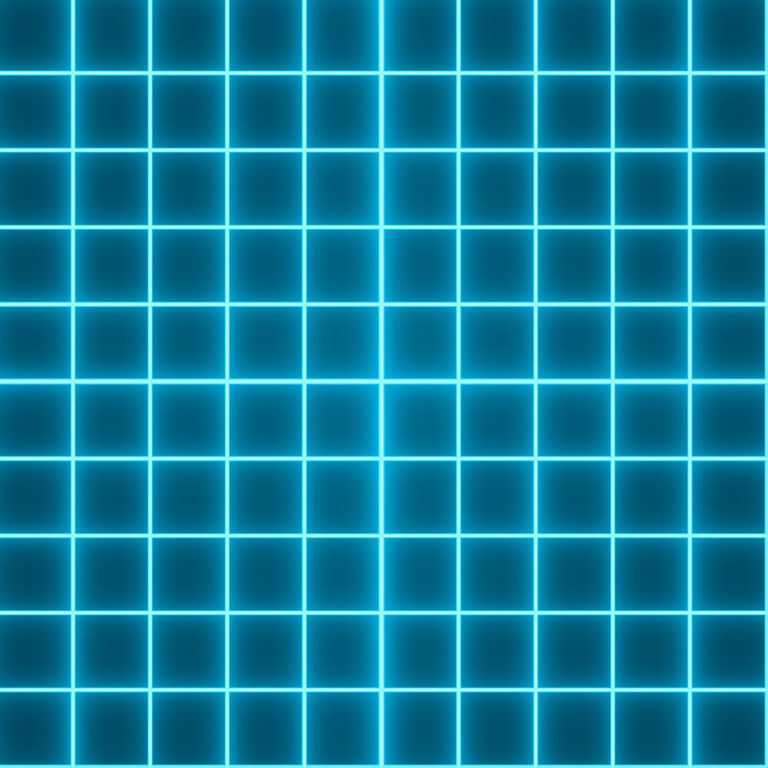
Write a three.js fragment shader that draws this pattern.

```glsl
varying vec2 vUv;

const float PITCH = 0.1004;
const float FIRST_LINE = 0.0951;
const float CENTRE_LINE = 4.0;

const vec3 DEEP = vec3(0.0, 0.25, 0.335);
const vec3 HALO = vec3(0.005, 0.69, 0.89);
const vec3 RIM = vec3(0.26, 0.92, 1.0);
const vec3 CORE = vec3(0.68, 0.985, 1.0);

// Soft-edged band around a line at distance d
float band(float d, float inner, float outer) {
  return 1.0 - smoothstep(inner, outer, d);
}

// Slow drift of the light along each tube
float flicker(float along, float index) {
  return 0.06 * sin(along * 9.0 + index * 2.3)
       + 0.04 * sin(along * 21.0 - index * 4.1);
}

// Parallel neon lines: x = halo, y = rim, z = hot core
vec3 neonLines(float across, float along, float power, float alternate, float reach) {
  vec3 light = vec3(0.0);
  for (int i = -1; i < 10; i++) {
    float index = float(i);
    float offset = index - CENTRE_LINE;
    float d = abs(across - FIRST_LINE - index * PITCH);
    float centre = exp(-offset * offset * 1.5);
    float border = step(4.5, abs(offset));
    float strength = power + alternate * cos(index * 3.14159) + 0.28 * centre;
    strength += flicker(along, index);
    strength *= 1.0 - 0.55 * border;
    float widen = 1.0 + 0.25 * centre;
    light.x += strength * exp(-d / (reach * widen));
    light.y = max(light.y, band(d, 0.0016 * widen, 0.0042 * widen));
    light.z = max(light.z, band(d, 0.0006 * widen, 0.003 * widen) * (1.0 - 0.5 * border));
  }
  return light;
}

void main() {
  vec2 p = vec2(vUv.x, 1.0 - vUv.y);
  vec3 columns = neonLines(p.x, p.y, 0.74, 0.08, 0.0175);
  vec3 rows = neonLines(p.y, p.x, 0.58, 0.0, 0.0145);

  // Dim backdrop, brighter towards the middle
  vec2 fromCentre = p - 0.5;
  float ambient = 0.17 * exp(-7.0 * dot(fromCentre, fromCentre));

  // Screen the halos so that crossings do not overexpose
  vec2 halo = clamp(vec2(columns.x, rows.x), 0.0, 1.0);
  float glow = 1.0 - (1.0 - halo.x) * (1.0 - halo.y) * (1.0 - ambient);
  vec3 color = mix(DEEP, HALO, glow);

  // Bright tubes, slightly cooler where they cross
  float crossing = columns.z * rows.z;
  color = mix(color, RIM, max(columns.y, rows.y));
  color = mix(color, CORE, max(columns.z, rows.z) * (1.0 - 0.35 * crossing));

  gl_FragColor = vec4(color, 1.0);
}
```
